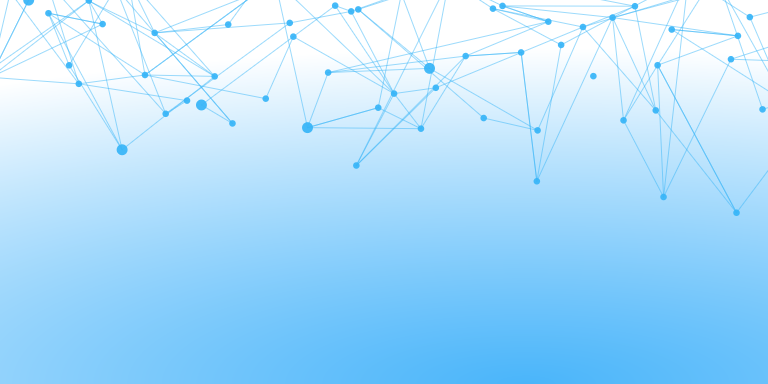
Write a Shadertoy shader that draws this background.

```glsl
#define NODES 64
#define NODE_LINKS 2
#define TIPS 5
#define TIP_LINKS 4
#define SPAN 2.16
#define REACH 20.0
#define LINE_WIDTH 0.0026
#define LINE_ALPHA 0.5
#define SMALL_DOT 0.0085
#define LARGE_DOT 0.0142
#define NET_FLOOR 0.40

const vec3 SKY_BLUE = vec3(0.29, 0.71, 0.98);
const vec3 NET_BLUE = vec3(0.22, 0.71, 0.97);

vec2 hash2(vec2 p) {
    vec3 q = fract(p.xyx * vec3(0.1031, 0.1030, 0.0973));
    q += dot(q, q.yzx + 33.33);
    return fract((q.xx + q.yz) * q.zy);
}

// Nodes spread evenly in x, with random height near the top
vec2 scatteredNode(float i) {
    vec2 h = hash2(vec2(i + 50.0, 7.0));
    float x = (i + h.x) / float(NODES) * SPAN - 0.08;
    return vec2(x, 1.06 - 0.40 * pow(h.y, 1.15));
}

// Low hanging nodes, closer together and lower toward the right
vec2 tipNode(float i) {
    return vec2(0.318 + 0.68 * i - 0.07 * i * i, 0.61 - 0.041 * i);
}

float segmentDistance(vec2 p, vec2 a, vec2 b) {
    vec2 ab = b - a;
    float t = clamp(dot(p - a, ab) / max(dot(ab, ab), 1e-5), 0.0, 1.0);
    return length(p - a - ab * t);
}

float lineCover(float dist, float pixel) {
    float cover = (0.5 * (LINE_WIDTH + pixel) - dist) / pixel;
    return clamp(cover, 0.0, min(1.0, LINE_WIDTH / pixel));
}

float dotCover(float dist, float radius, float pixel) {
    return clamp((radius - dist) / pixel + 0.5, 0.0, 1.0);
}

// Vertical fade bent into a wide ellipse around the lower right
vec3 background(vec2 p) {
    float d = length(vec2(0.29 * (p.x - 1.37), p.y));
    float fade = min(0.87 * d + 0.31 * d * d, 1.0);
    return mix(SKY_BLUE, vec3(1.0), fade);
}

// Returns line opacity in x and dot opacity in y
vec2 network(vec2 p, float pixel) {
    float clear = 1.0;
    float dots = 0.0;
    for (int i = 0; i < NODES + TIPS; i++) {
        bool isTip = i >= NODES;
        float id = float(i);
        float tipId = float(i - NODES);
        vec2 node = isTip ? tipNode(tipId) : scatteredNode(id);

        // Links to random nodes around the same x
        float home = floor((node.x + 0.08) / SPAN * float(NODES));
        int links = isTip ? TIP_LINKS : NODE_LINKS;
        for (int k = 0; k < links; k++) {
            vec2 h = hash2(vec2(id, 31.0 + float(k)));
            float stretch = h.y > 0.85 && !isTip ? 1.7 : 1.0;
            float target = home + floor((h.x - 0.5) * REACH * stretch);
            float dist = segmentDistance(p, node, scatteredNode(target));
            clear *= 1.0 - LINE_ALPHA * lineCover(dist, pixel);
        }

        // A few large dots among the small ones
        bool isLarge = isTip ? tipId < 0.5 : hash2(vec2(id, 91.0)).x > 0.84;
        float radius = isLarge ? LARGE_DOT : SMALL_DOT;
        dots = max(dots, dotCover(length(p - node), radius, pixel));
    }
    return vec2(1.0 - clear, dots);
}

void mainImage(out vec4 fragColor, in vec2 fragCoord) {
    vec2 p = fragCoord / iResolution.y;
    float pixel = 1.0 / iResolution.y;
    vec3 color = background(p);
    if (p.y > NET_FLOOR) {
        vec2 net = network(p, pixel);
        color = mix(color, NET_BLUE, net.x);
        color = mix(color, NET_BLUE, 0.93 * net.y);
    }
    fragColor = vec4(color, 1.0);
}
```
